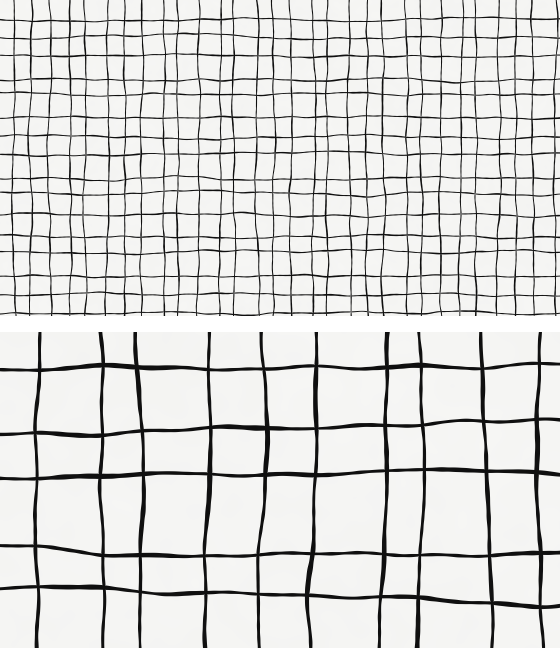
Top, the full canvas; bottom, a detail of the centre.
Reproduce this pattern procedurally as a Shadertoy shader.

```glsl
vec2 gradientAt(vec2 cell) {
    vec3 q = fract(cell.xyx * vec3(0.1031, 0.1030, 0.0973));
    q += dot(q, q.yzx + 33.33);
    float angle = 6.2832 * fract((q.x + q.y) * q.z);
    return vec2(cos(angle), sin(angle));
}

// Gradient noise, roughly -0.7 to 0.7
float noise(vec2 p) {
    vec2 i = floor(p), f = p - i;
    vec2 u = f * f * f * (f * (f * 6.0 - 15.0) + 10.0);
    vec2 e = vec2(0.0, 1.0);
    float bottom = mix(dot(gradientAt(i), f), dot(gradientAt(i + e.yx), f - e.yx), u.x);
    float top = mix(dot(gradientAt(i + e.xy), f - e.xy), dot(gradientAt(i + e.yy), f - e.yy), u.x);
    return mix(bottom, top, u.y);
}

// Ink coverage of a family of hand-drawn parallel lines
float handLines(float across, float along, float pitch, float seed, float pixel) {
    float id = floor(across / pitch + 0.5);
    float row = id * 7.37 + seed;

    // Slow drift shared by neighbours, then each line's own bends and tremor
    float offset = 0.16 * noise(vec2(along * 2.3, id * 0.53 + seed))
                 + 0.22 * noise(vec2(along * 4.5, row))
                 + 0.09 * noise(vec2(along * 15.0, row + 40.3))
                 + 0.13 * sin(id * 2.4 + seed);
    float dist = abs(across - (id + offset) * pitch);

    // Pen pressure changes between strokes, with a rough inked edge
    float pressure = smoothstep(-0.15, 0.4, noise(vec2(along * 11.0, row + 80.6)));
    float halfWidth = mix(0.0016, 0.0026, pressure)
                    + 0.0006 * noise(vec2(along * 75.0, row + 120.2));
    return clamp((halfWidth - dist) / pixel + 0.5, 0.0, 1.0);
}

void mainImage(out vec4 fragColor, in vec2 fragCoord) {
    vec2 p = fragCoord / iResolution.y;
    float pixel = 1.0 / iResolution.y;

    // Thirty uprights and sixteen level lines
    float uprights = handLines(p.x - 0.0394, p.y, 0.059, 13.7, pixel);
    float levels = handLines(p.y - 0.007, p.x, 0.0625, 57.2, pixel);
    float ink = max(uprights, levels);

    // Paper with faint mottling
    float mottle = 0.006 * noise(p * 4.0) + 0.006 * noise(p * 32.0);
    vec3 paper = vec3(0.96, 0.96, 0.953) + mottle;
    vec3 inkColor = vec3(0.06) + 0.02 * noise(p * 60.0);

    fragColor = vec4(mix(paper, inkColor, ink), 1.0);
}
```
